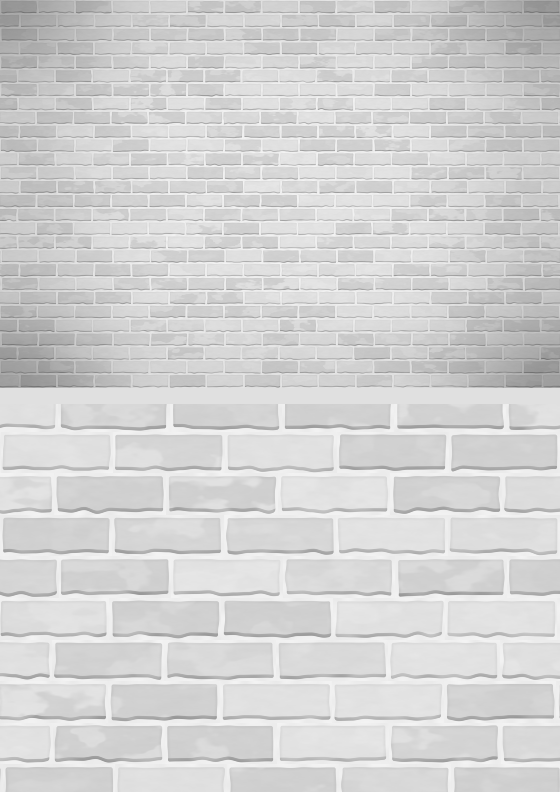
Top: the whole. Bottom: its middle third, enlarged.
Give the GLSL for this texture, as a WebGL 2 fragment shader.

```glsl
#version 300 es
precision highp float;

uniform vec2 u_resolution;
out vec4 fragColor;

float hash(vec2 p) {
    vec3 q = fract(p.xyx * vec3(0.1031, 0.1030, 0.0973));
    q += dot(q, q.yzx + 33.33);
    return fract((q.x + q.y) * q.z);
}

float noise(vec2 p) {
    vec2 i = floor(p), f = fract(p);
    f = f * f * (3.0 - 2.0 * f);
    vec2 e = vec2(0.0, 1.0);
    return mix(mix(hash(i), hash(i + e.yx), f.x),
               mix(hash(i + e.xy), hash(i + e.yy), f.x), f.y);
}

float fbm(vec2 p) {
    float sum = 0.0, amplitude = 0.55;
    for (int i = 0; i < 3; i++) {
        sum += amplitude * noise(p);
        p = p * 2.1 + 7.3;
        amplitude *= 0.5;
    }
    return sum;
}

float roundBox(vec2 p, vec2 halfSize, float radius) {
    vec2 q = abs(p) - halfSize + radius;
    return length(max(q, 0.0)) + min(max(q.x, q.y), 0.0) - radius;
}

void main() {
    vec2 uv = gl_FragCoord.xy / u_resolution;
    vec2 count = vec2(15.0, 28.0);
    float pixel = count.y / u_resolution.y;

    // Running bond: every other course shifts by half a brick
    vec2 grid = uv * count;
    float course = floor(grid.y);
    grid.x += 0.5 * mod(course + 1.0, 2.0) + 0.07 * (hash(vec2(course, 5.0)) - 0.5);
    vec2 id = mod(floor(grid), count);

    // Brick-local position, in course heights; wrapped ids keep it tileable
    vec2 local = (fract(grid) - 0.5) * vec2(2.7, 1.0);
    vec2 seed = local + id * 17.0 + 3.0;

    // Uneven outline, roughest along the lower edge
    float lower = smoothstep(0.1, -0.4, local.y);
    float wave = noise(vec2(seed.x * 3.2, id.y * 9.0 + 0.5)) - 0.5;
    vec2 wobble = vec2(0.05 * (noise(seed.yx * 3.0) - 0.5), wave * mix(0.03, 0.11, lower));
    vec2 halfSize = vec2(1.28, 0.425);
    float dist = roundBox(local + wobble, halfSize, 0.05);
    float inside = smoothstep(0.6 * pixel, -0.6 * pixel, dist);

    // Brick tone with pale smears of whitewash
    float tone = smoothstep(0.25, 0.85, hash(id + 40.0));
    float brick = mix(0.815, 0.885, tone);
    float smear = smoothstep(0.47, 0.6, fbm(seed * vec2(1.1, 2.2)));
    brick = mix(brick, 0.905, smear * mix(0.1, 0.75, hash(id + 91.0)));
    brick += 0.025 * (fbm(seed * vec2(3.0, 8.0)) - 0.48);

    // Faint rim and a dark lip under each brick
    brick -= 0.035 * smoothstep(-0.09, 0.0, dist);
    float height = local.y + wobble.y + halfSize.y;
    float lip = 1.0 - smoothstep(0.08 - 0.6 * pixel, 0.08 + 0.6 * pixel, height);
    brick -= lip * mix(0.1, 0.2, noise(seed * vec2(2.5, 0.3)));

    float mortar = 0.955 - 0.04 * noise(seed * 4.0);
    float grey = mix(mortar, brick, inside);

    // Periodic darkening toward the borders, deepest in the corners
    vec2 border = pow(abs(cos(uv * 3.14159)), vec2(6.0));
    grey *= 1.0 - 0.1 * border.x - 0.06 * border.y - 0.14 * border.x * border.y;

    fragColor = vec4(vec3(grey), 1.0);
}
```
